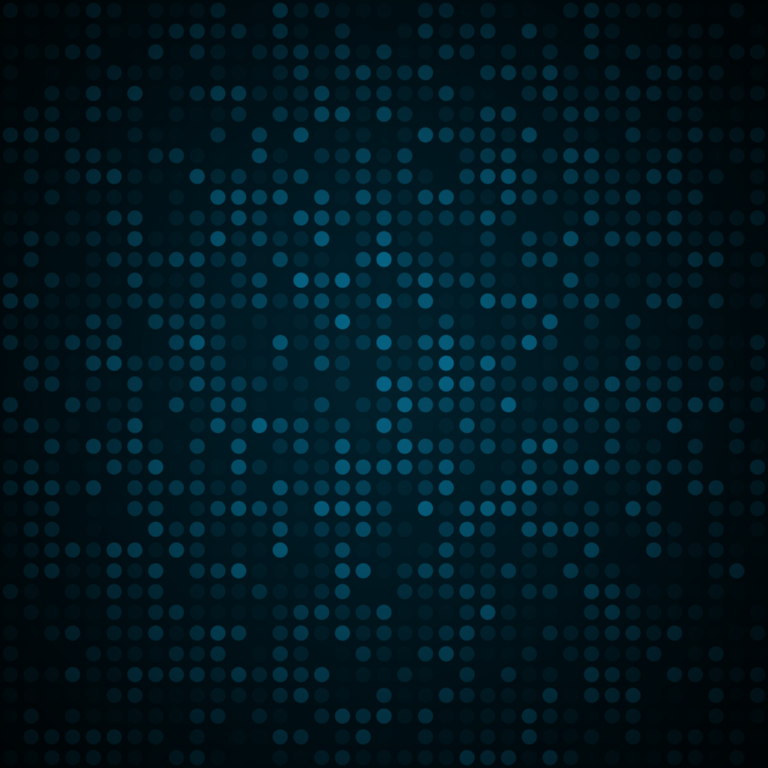
A WebGL 1 fragment shader for this background:

```glsl
precision highp float;
// A centred grid of softly lit teal dots on a dark background.
// Each grid cell hashes to its own dot strength, and an elliptical
// Gaussian glow fades both the dots and the background to the edges.

uniform vec2 u_resolution;

#define CELLS 37.0           // dots across the shorter side
#define DOT_RADIUS 0.365     // in cells
#define DOT_SOFTNESS 0.05    // in cells
#define DOT_CONTRAST 1.6     // higher leaves fewer bright dots
#define GLOW_CENTER vec2(-0.01, 0.015)
#define GLOW_FALLOFF vec2(4.6, 3.7)
#define BACK_COLOR vec3(0.002, 0.118, 0.162)
#define DOT_COLOR vec3(0.022, 0.300, 0.395)

// Random value in 0..1 for a grid cell
float cellHash(vec2 cell) {
  vec3 q = fract(vec3(cell.xyx) * 0.1031 + 0.37);
  q += dot(q, q.yzx + 33.33);
  return fract((q.x + q.y) * q.z);
}

// Brightness of the central glow
float glow(vec2 p) {
  vec2 d = p - GLOW_CENTER;
  return exp(-dot(d * d, GLOW_FALLOFF));
}

// Smooth-edged coverage of the dot in the current cell
float dotMask(vec2 local, float pixel) {
  float edge = max(DOT_SOFTNESS, 0.75 * pixel);
  return 1.0 - smoothstep(-edge, edge, length(local) - DOT_RADIUS);
}

void main() {
  float side = min(u_resolution.x, u_resolution.y);
  vec2 p = (gl_FragCoord.xy - 0.5 * u_resolution) / side;

  // Grid with one dot exactly at the centre
  vec2 grid = p * CELLS;
  vec2 cell = floor(grid + 0.5);
  vec2 local = grid - cell;

  // Uneven dot strengths, mostly dim
  float strength = pow(cellHash(cell + 50.0), DOT_CONTRAST);
  float dots = dotMask(local, CELLS / side) * strength;

  vec3 color = (BACK_COLOR + DOT_COLOR * dots) * glow(p);
  gl_FragColor = vec4(color, 1.0);
}
```
